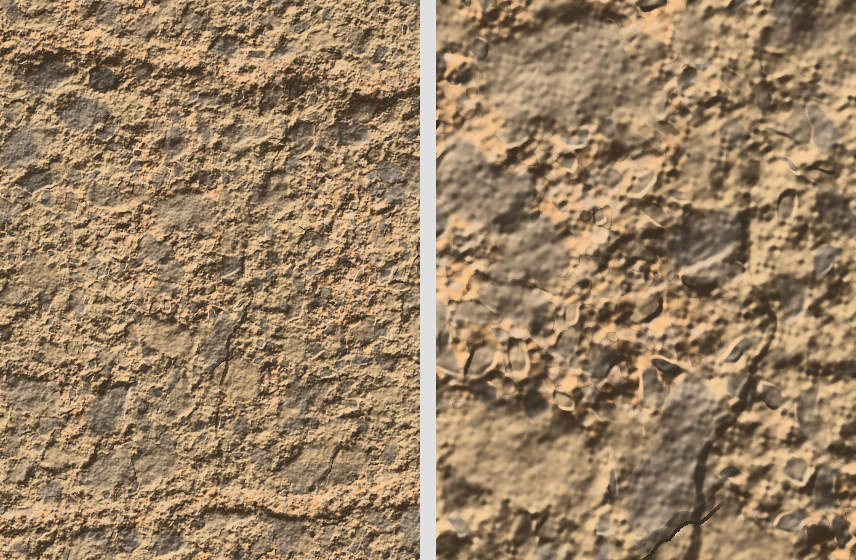
Left: the whole. Right: its middle third, enlarged.
This texture is drawn by a WebGL 2 fragment shader. Its source:

```glsl
#version 300 es
precision highp float;
// Weathered stony ground: embedded stones, sandy matrix, gravel seams and a crack in low sun.
#define CONTRAST 0.72
#define RELIEF_STEP 0.0022
#define SHADOW_LENGTH 0.009
#define STONE_CELL 0.118
#define STONE_DENSITY 0.7
#define GRAIN_FREQ 125.0
#define ROUGHNESS 1.05
#define SUN vec2(0.5, -0.866)
#define SHADE_COLOR vec3(0.225, 0.18, 0.13)
#define LIGHT_COLOR vec3(0.95, 0.82, 0.65)

uniform vec2 u_resolution;
out vec4 fragColor;

// Height, visible stone cover, stone tint, gravel cover, crack, random values of the grain
struct Ground { float height, stone, tint, gravel, crack; vec3 grain; };

vec3 hash3(vec2 p) {
    vec3 q = fract(p.xyx * vec3(0.1031, 0.1030, 0.0973));
    q += dot(q, q.yxz + 33.33);
    return fract((q.xxy + q.yzz) * q.zyx);
}

float noise(vec2 p) {
    vec2 i = floor(p), f = fract(p);
    f = f * f * (3.0 - 2.0 * f);
    float bottom = mix(hash3(i).x, hash3(i + vec2(1, 0)).x, f.x);
    float top = mix(hash3(i + vec2(0, 1)).x, hash3(i + vec2(1, 1)).x, f.x);
    return mix(bottom, top, f.y);
}

// Finer octaves are steeper, so the surface looks gritty.
float roughSurface(vec2 p) {
    float sum = 0.0, freq = 24.0;
    for (int i = 0; i < 5; i++) {
        sum += (noise(p * freq + float(i) * 17.3) - 0.5) / freq * (0.5 + 0.25 * float(i));
        p = mat2(0.8, 0.6, -0.6, 0.8) * p;
        freq *= 1.9;
    }
    return sum;
}

// Scattered blunt blocks: cover, relief in cells, tint.
vec3 stones(vec2 p, float seed) {
    vec3 best = vec3(0.0);
    for (int k = 0; k < 9; k++) {
        vec2 cell = floor(p) + vec2(k % 3 - 1, k / 3 - 1);
        vec3 place = hash3(cell + seed), form = hash3(cell + seed + 71.7);
        if (place.z > STONE_DENSITY) continue;
        vec2 q = p - cell - 0.2 - 0.6 * place.xy;
        float turn = form.x * 6.283;
        vec2 r = mat2(cos(turn), sin(turn), -sin(turn), cos(turn)) * q;
        r *= vec2(0.8, 1.05 + 0.5 * form.y);
        float d = mix(length(r), max(abs(r.x + 0.3 * r.y), abs(r.y)), 0.4);
        float cover = smoothstep(0.0, 0.36, 1.0 - d / mix(0.2, 0.44, form.z));
        float relief = 0.02 + 0.055 * form.y + dot(q, form.yz - 0.5) * 0.6;
        if (cover > best.x) best = vec3(cover, cover * relief, form.x);
    }
    return best;
}

// Rounded grains: dome height, with the random values of the nearest one.
float grains(vec2 p, out vec3 id) {
    float nearest = 4.0;
    id = vec3(0.5);
    for (int k = 0; k < 9; k++) {
        vec2 cell = floor(p) + vec2(k % 3 - 1, k / 3 - 1);
        vec3 h = hash3(cell + 211.0);
        float d = length(p - cell - h.xy) / (0.65 + 0.6 * h.z);
        if (d < nearest) { nearest = d; id = h; }
    }
    return 1.0 - smoothstep(0.1, 0.85, nearest);
}

float upperSeam(vec2 p) { return p.y - 0.93 + 0.11 * p.x - 0.04 * (noise(p * 9.0) - 0.5); }
float lowerSeam(vec2 p) { return p.y - 0.065 - 0.07 * p.x - 0.04 * (noise(p * 11.0 + 5.0) - 0.5); }

Ground survey(vec2 p) {
    Ground g = Ground(0.0, 0.0, 0.0, 0.0, 0.0, vec3(0.0));
    vec2 warp = vec2(noise(p * 38.0), noise(p * 38.0 + 40.0)) - 0.5;
    vec2 w = p + 0.013 * warp + 0.005 * (vec2(noise(p * 120.0), noise(p * 120.0 + 9.0)) - 0.5);
    // Seams and the crack between the slabs
    float up = upperSeam(p), down = lowerSeam(p);
    float seam = max(1.0 - smoothstep(0.012, 0.034, abs(up)), 1.0 - smoothstep(0.01, 0.028, abs(down)));
    float slab = smoothstep(0.0, 0.02, down) * smoothstep(0.0, 0.02, -up);
    float side = w.x - 0.35 - 0.19 * p.y - 0.055 * (noise(vec2(p.y * 13.0, 3.0)) - 0.5);
    g.crack = (1.0 - smoothstep(0.0008, 0.0045, abs(side))) * slab * smoothstep(0.1, 0.4, noise(p * 17.0));
    g.height = -0.011 * seam - 0.002 * g.crack + 0.004 * smoothstep(-0.006, 0.006, side) * slab;
    // Stones in three sizes
    float size = STONE_CELL;
    for (int i = 0; i < 3; i++) {
        vec3 s = stones(w / size, 13.0 + 37.0 * float(i));
        s.xy *= 1.0 - 0.8 * seam;
        g.height += size * s.y * (1.0 - 0.6 * g.stone);
        if (s.x > g.stone) { g.stone = s.x; g.tint = s.z; }
        size *= 0.47;
    }
    // Loose gravel, then the pitted matrix
    float drift = smoothstep(0.52, 0.7, noise(p * 6.5 + 8.0) * 0.7 + noise(p * 24.0) * 0.3);
    g.gravel = max(seam, drift * (1.0 - 0.9 * g.stone));
    g.height += grains(p * GRAIN_FREQ + warp, g.grain) * mix(0.0015, 0.0036, g.gravel) * (1.0 - 0.75 * g.stone);
    float pits = smoothstep(0.55, 0.85, noise(w * 75.0 + 3.0));
    g.height += (roughSurface(p) * ROUGHNESS - 0.0018 * pits) * mix(1.0, 0.5, g.stone);
    g.stone *= smoothstep(0.2, 0.5, noise(p * 27.0 + 9.0) + 0.12);
    return g;
}

void main() {
    vec2 p = gl_FragCoord.xy / u_resolution.y;
    Ground g = survey(p);
    float slope = (g.height - survey(p + SUN * RELIEF_STEP).height) / RELIEF_STEP;
    float shadow = smoothstep(0.001, 0.009, survey(p + SUN * SHADOW_LENGTH).height - g.height);
    // Brightness of the materials and the broad shade below the upper seam
    float albedo = 0.34 + 0.4 * (noise(p * 5.0 + 2.0) - 0.5) - g.stone * mix(0.1, 0.65, g.tint);
    albedo += mix(0.3 * (1.0 - g.stone), 1.0, g.gravel) * (g.grain.z - 0.6) - 0.7 * g.crack;
    float shade = 1.0 - smoothstep(0.008, 0.034, abs(upperSeam(p) + 0.04));
    float tone = 0.5 + 0.5 * tanh(CONTRAST * slope + albedo - 0.6 * shadow - 0.5 * shade);
    // Warm sand, greyer stones and mixed grain hues
    vec3 hue = mix(vec3(1.01, 0.99, 0.95), vec3(0.94, 0.99, 1.1), g.stone * g.tint);
    vec3 grainHue = mix(vec3(1.05, 0.95, 0.84), vec3(1.0, 1.0, 1.04), g.grain.x);
    vec3 color = mix(SHADE_COLOR, LIGHT_COLOR, tone) * mix(hue, grainHue, g.gravel);
    fragColor = vec4(clamp(color, 0.0, 1.0), 1.0);
}
```
